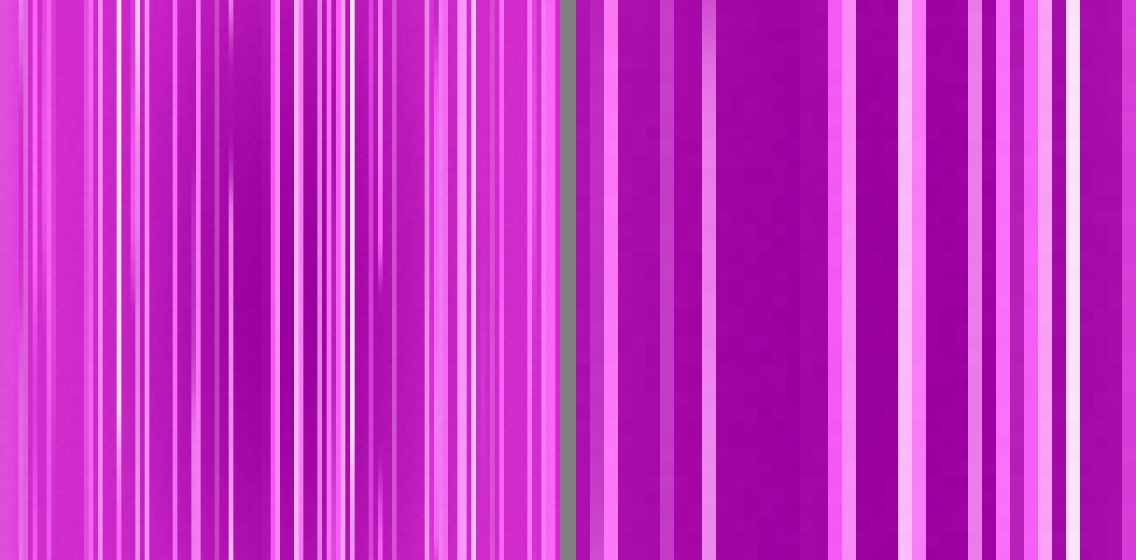
Left, the full canvas; right, a detail of the centre.
A Shadertoy shader for this pattern:

```glsl
// Vertical magenta barcode stripes that fade slowly over a dark-centred glow.

const float COLUMNS      = 120.0;             // stripe slots across the canvas
const float WIDE_SHARE   = 0.14;              // share of slot pairs fused into one
const float LILAC_SHARE  = 0.33;              // share of duller stripes
const float RAMP_START   = 0.62;              // rank where stripes begin to show
const float RAMP_END     = 0.76;              // rank where stripes are fully pink
const float GLOW_START   = 0.78;              // rank where pink turns pale
const float DRIFT        = 0.26;              // strongest fade along a stripe
const float GRAIN        = 0.014;             // faint blocky unevenness
const vec2  DARK_CENTRE  = vec2(0.51, 0.46);
const vec2  DARK_STRETCH = vec2(1.0, 0.36);
const float DARK_RADIUS  = 0.42;

const vec3 DEEP_PURPLE = vec3(0.60, 0.00, 0.62);
const vec3 MAGENTA     = vec3(0.82, 0.17, 0.80);
const vec3 HOT_PINK    = vec3(0.98, 0.39, 0.97);
const vec3 LILAC       = vec3(0.92, 0.49, 0.92);
const vec3 PALE_PINK   = vec3(0.99, 0.88, 0.99);

float hash(vec2 p) {
    vec3 q = fract(vec3(p.xyx) * 0.1031);
    q += dot(q, q.yzx + 33.33);
    return fract((q.x + q.y) * q.z);
}

// Fuses some neighbouring slots so that they share one stripe.
float stripeId(float column) {
    float pair = floor(column * 0.5);
    return hash(vec2(pair, 71.0)) < WIDE_SHARE ? pair * 2.0 : column;
}

// Layered sines give each stripe its own slow change in height.
float slowFade(float id, float y) {
    float phase = 6.2832 * hash(vec2(id, 19.0));
    float amount = DRIFT * pow(hash(vec2(id, 43.0)), 4.0);
    return amount * (0.7 * sin(4.0 * y + phase) + 0.3 * sin(9.0 * y + 2.0 * phase));
}

vec3 columnColour(float column, float y) {
    // Background glow, stepped per column
    vec2 p = vec2((column + 0.5) / COLUMNS, y);
    float away = length((p - DARK_CENTRE) * DARK_STRETCH);
    vec3 colour = mix(DEEP_PURPLE, MAGENTA, smoothstep(0.0, DARK_RADIUS, away));

    // Stripe brightness, with more faint stripes near the sides
    float id = stripeId(column);
    float rank = clamp(hash(vec2(id, 7.0)) + slowFade(id, y), 0.0, 1.0);
    float side = smoothstep(0.3, 0.5, abs(p.x - 0.5));
    float cover = smoothstep(RAMP_START - 0.2 * side, RAMP_END, rank);
    float glow = max(rank - GLOW_START, 0.0) / (1.0 - GLOW_START);

    // Stripe colour
    vec3 tint = hash(vec2(id, 91.0)) < LILAC_SHARE ? LILAC : HOT_PINK;
    colour = mix(colour, tint, cover);
    colour = mix(colour, PALE_PINK, glow * glow);

    // Blocky grain
    float row = floor(y * COLUMNS);
    return colour + GRAIN * (hash(vec2(column, row + 200.0)) - 0.5);
}

void mainImage(out vec4 fragColor, in vec2 fragCoord) {
    vec2 uv = fragCoord / iResolution.xy;
    float x = uv.x * COLUMNS;
    float pixel = COLUMNS / iResolution.x;

    // Blend across the nearest slot border over one pixel
    float border = floor(x + 0.5);
    float blend = clamp((x - border) / pixel + 0.5, 0.0, 1.0);
    vec3 colour = mix(columnColour(border - 1.0, uv.y),
                      columnColour(border, uv.y), blend);
    fragColor = vec4(clamp(colour, 0.0, 1.0), 1.0);
}
```
